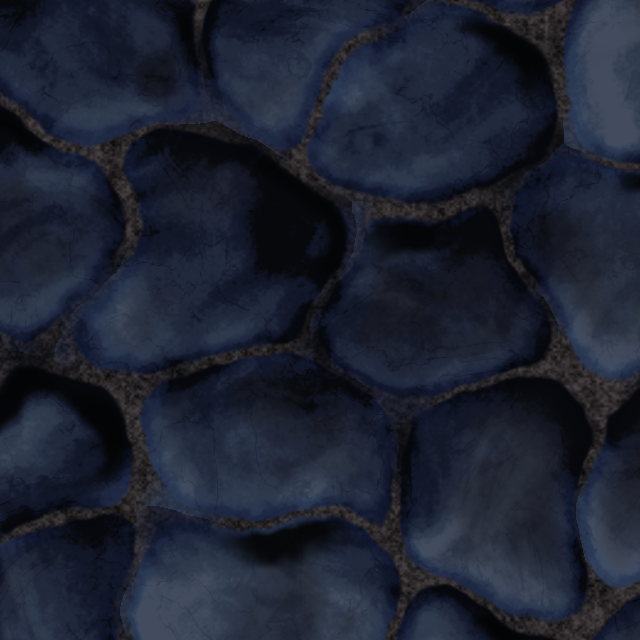
Reproduce this texture procedurally as a Shadertoy shader.

```glsl
const float STONES = 3.1;          // stones across the canvas
const float JITTER = 0.8;
const float JOINT_WIDTH = 0.026;   // half width, in stone units
const float JOINT_ROUNDING = 0.17;
const float CONTRAST = 1.65;
const float GRAIN = 0.16;
const vec2 LIGHT_DIR = vec2(-0.35, -0.94);

const vec3 BLACK = vec3(0.025, 0.03, 0.045);
const vec3 DEEP = vec3(0.07, 0.09, 0.16);
const vec3 SLATE = vec3(0.13, 0.16, 0.24);
const vec3 STEEL = vec3(0.18, 0.225, 0.30);
const vec3 PALE = vec3(0.26, 0.30, 0.37);
const vec3 UMBER = vec3(0.115, 0.12, 0.15);
const vec3 MORTAR = vec3(0.215, 0.195, 0.20);

float hash(vec2 p) {
    return fract(sin(dot(p, vec2(127.1, 311.7))) * 43758.545);
}

vec2 hash2(vec2 p) {
    return vec2(hash(p), hash(p + 57.3));
}

float noise(vec2 p) {
    vec2 i = floor(p), f = fract(p);
    f = f * f * (3.0 - 2.0 * f);
    return mix(mix(hash(i), hash(i + vec2(1, 0)), f.x),
               mix(hash(i + vec2(0, 1)), hash(i + vec2(1, 1)), f.x), f.y);
}

float fbm(vec2 p) {
    float sum = 0.0, amp = 0.5;
    for (int i = 0; i < 5; i++) {
        sum += amp * noise(p);
        p = mat2(1.6, 1.2, -1.2, 1.6) * p + 13.7;
        amp *= 0.5;
    }
    return sum / 0.97;
}

float smoothMin(float a, float b, float k) {
    float h = max(k - abs(a - b), 0.0) / k;
    return min(a, b) - h * h * k * 0.25;
}

vec2 seedOffset(vec2 cell) {
    return 0.5 + JITTER * (hash2(cell) - 0.5);
}

// Rounded distance to the stone border; also returns centre offset and cell id
float stoneEdge(vec2 p, out vec2 local, out vec2 id) {
    vec2 base = floor(p), toSeed = vec2(0);
    float nearest = 9.0;
    for (int y = -1; y <= 1; y++)
    for (int x = -1; x <= 1; x++) {
        vec2 cell = base + vec2(x, y);
        vec2 r = cell + seedOffset(cell) - p;
        if (dot(r, r) < nearest) {
            nearest = dot(r, r);
            toSeed = r;
            id = cell;
        }
    }
    local = -toSeed;
    float edge = 1.0;
    for (int y = -2; y <= 2; y++)
    for (int x = -2; x <= 2; x++) {
        vec2 cell = id + vec2(x, y);
        vec2 r = cell + seedOffset(cell) - p;
        vec2 across = r - toSeed;
        if (dot(across, across) > 0.0001)
            edge = smoothMin(edge, dot(0.5 * (r + toSeed), normalize(across)), JOINT_ROUNDING);
    }
    return edge;
}

vec3 stoneRamp(float t) {
    vec3 c = mix(BLACK, DEEP, smoothstep(0.0, 0.25, t));
    c = mix(c, SLATE, smoothstep(0.25, 0.5, t));
    c = mix(c, STEEL, smoothstep(0.5, 0.75, t));
    return mix(c, PALE, smoothstep(0.75, 1.05, t));
}

void mainImage(out vec4 fragColor, in vec2 fragCoord) {
    vec2 uv = fragCoord / iResolution.y;
    vec2 p = uv * STONES + vec2(4.3, 7.6);

    // Wavy outlines
    vec2 bend = vec2(noise(p * 2.2), noise(p * 2.2 + 31.0)) - 0.5;
    vec2 fray = vec2(noise(p * 15.0), noise(p * 15.0 + 19.0)) - 0.5;
    vec2 local, id;
    float edge = stoneEdge(p + 0.28 * bend + 0.025 * fray, local, id);
    float facing = dot(normalize(local + 0.0001), LIGHT_DIR);

    // Broad clouded tone, stretched differently on each stone
    float turn = 6.2832 * hash(id + 3.0);
    vec2 q = mat2(cos(turn), sin(turn), -sin(turn), cos(turn)) * p * vec2(1.0);
    q = q * vec2(1.7, 3.0) + 1.2 * bend + 17.0 * hash(id);
    float tone = 0.53 + CONTRAST * (fbm(q) - 0.5);
    tone += 0.32 * dot(local, LIGHT_DIR) + 0.12 * (hash(id + 8.0) - 0.5);

    // Worn bevel: shaded rim and a soft lit lip
    float rim = 1.0 - smoothstep(0.03, 0.13, edge);
    float lip = smoothstep(0.05, 0.10, edge) * (1.0 - smoothstep(0.10, 0.24, edge));
    tone -= 0.22 * rim;
    tone += 0.17 * lip * facing;

    // Fine wrinkles and grit
    float crease = abs(fbm(p * 5.0 + 2.0 * bend) - 0.5);
    tone -= 0.10 * (1.0 - smoothstep(0.0, 0.025, crease));
    tone += 0.20 * (fbm(p * 14.0 + 5.0) - 0.5);
    float grit = 0.5 * (noise(uv * 150.0) + noise(uv * 260.0)) - 0.5;
    tone += GRAIN * grit;

    vec3 color = stoneRamp(tone);
    float stain = smoothstep(0.48, 0.68, fbm(p * 1.6 + 40.0)) * smoothstep(0.06, 0.25, edge);
    color = mix(color, UMBER * (0.55 + 0.9 * tone), 0.65 * stain);
    color = mix(color, color * vec3(0.8, 0.95, 1.15), 0.6 * rim);

    // Black hollows along some shaded edges
    float reach = 0.09 + 0.10 * noise(p * 4.0 + 6.0);
    float hollow = smoothstep(0.025, 0.06, edge) * (1.0 - smoothstep(reach - 0.04, reach + 0.03, edge));
    hollow *= smoothstep(0.56, 0.74, noise(p * 2.1 + 23.0)) * smoothstep(-0.1, 0.5, -facing);
    color = mix(color, BLACK * vec3(0.5, 0.5, 0.4), 0.92 * hollow);

    // Gritty mortar, partly lost in shadow
    float width = JOINT_WIDTH * (0.55 + 0.9 * noise(p * 3.5 + 11.0));
    float joint = 1.0 - smoothstep(width - 0.012, width + 0.014, edge);
    float exposed = mix(0.3, 1.0, smoothstep(0.2, 0.6, noise(p * 2.7 + 70.0)));
    vec3 mortar = MORTAR * (0.8 + 1.1 * grit + 0.7 * (fbm(p * 12.0) - 0.5));
    color = mix(color, mortar, joint * exposed);

    fragColor = vec4(max(color, 0.0), 1.0);
}
```
